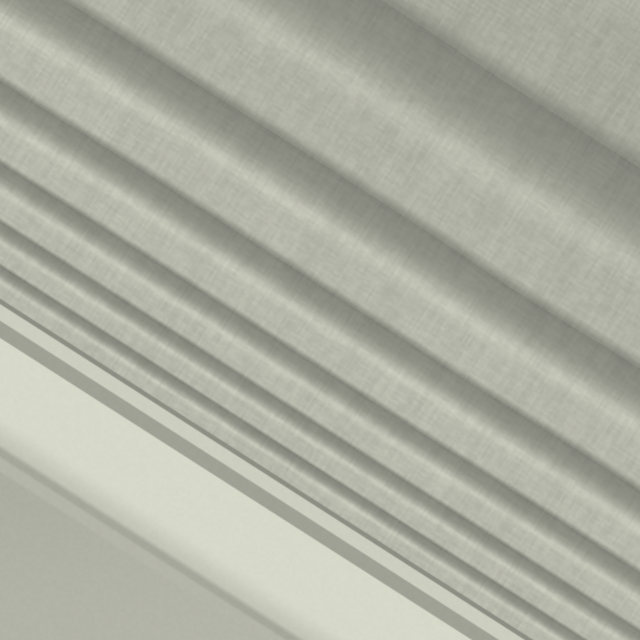
Reproduce this texture procedurally as a WebGL 2 fragment shader.

```glsl
#version 300 es
precision highp float;
// Slanted pleated fabric blind, folds widening upward, above a pale rail and a wall.

#define SLOPE 0.64          // descent of the folds across the canvas
#define RAIL_HEIGHT 0.531   // height of the blind's hem at the left edge
#define FOLD_DENSITY 20.9   // folds per unit height next to the hem
#define FOLD_SPREAD 2.304   // how fast the folds widen upward
#define FOLD_WOBBLE 0.007   // unevenness of the folds
#define LIT_TONE 0.715
#define SHADE_TONE 0.53
#define RIDGE_GLOW 0.05
#define WEAVE_DEPTH 0.085
#define TINT vec3(1.0, 1.01, 0.937)

uniform vec2 u_resolution;
out vec4 fragColor;

float hash(vec2 p) {
    return fract(sin(dot(p, vec2(127.1, 311.7))) * 43758.5453);
}

float noise(vec2 p) {
    vec2 cell = floor(p);
    vec2 f = fract(p);
    f = f * f * (3.0 - 2.0 * f);
    float low = mix(hash(cell), hash(cell + vec2(1, 0)), f.x);
    float high = mix(hash(cell + vec2(0, 1)), hash(cell + vec2(1, 1)), f.x);
    return mix(low, high, f.y);
}

// 1 above the given level, 0 below, with a soft border
float above(float level, float softness, float h) {
    return smoothstep(level - softness, level + softness, h);
}

// Crossed threads: long fibres across the folds, shorter ones along them
float weave(vec2 thread) {
    float across = noise(thread * vec2(260.0, 38.0)) - 0.5;
    float along = noise(thread * vec2(60.0, 240.0) + 31.0) - 0.5;
    float speckle = noise(thread * 230.0 + 73.0) - 0.5;
    return 0.4 * across + 0.35 * along + 0.25 * speckle;
}

// Brightness of the pleated cloth at height h above the hem
float clothTone(float h, vec2 thread) {
    float wobble = noise(vec2(thread.x * 5.0, h * 4.0)) - 0.5;
    float height = max(h + FOLD_WOBBLE * wobble * smoothstep(0.0, 0.5, h), 0.0);
    float phase = fract(FOLD_DENSITY * height / (1.0 + FOLD_SPREAD * height));

    // Shadow deepens toward the crease, then ends quickly above it
    float shade = max(smoothstep(0.58, 0.84, phase), 1.0 - smoothstep(0.0, 0.1, phase));
    float crease = exp(-pow(min(phase, 1.0 - phase) / 0.035, 2.0));
    float ridge = exp(-pow((phase - 0.56) / 0.08, 2.0));
    float lit = LIT_TONE - 0.055 * smoothstep(0.25, 1.0, h) + RIDGE_GLOW * ridge;
    float dark = SHADE_TONE + 0.035 * (1.0 - smoothstep(0.75, 1.0, phase)) - 0.02 * crease;
    float tone = mix(lit, dark, shade);

    // Threads and faint broad streaks
    float streak = noise(thread * vec2(45.0, 5.0)) - 0.5;
    return tone + WEAVE_DEPTH * weave(thread) * (1.0 - 0.4 * shade) + 0.014 * streak;
}

// Brightness of the wall, rail and trims below the hem, stacked upward
float railTone(float h, vec2 uv, float edge) {
    float wall = 0.665 + 0.03 * smoothstep(0.35, 0.0, uv.y) + 0.02 * uv.x;
    float face = mix(0.76, 0.84, smoothstep(-0.23, -0.175, h));
    float tone = mix(wall, 0.705, above(-0.268, 0.004, h));
    tone = mix(tone, 0.65, above(-0.245, 0.004, h));
    tone = mix(tone, face, above(-0.229, 0.006, h));
    tone = mix(tone, 0.625, above(-0.059, edge, h));
    tone = mix(tone, 0.80, above(-0.032, edge, h));
    return mix(tone, 0.55, above(-0.006, edge, h));
}

void main() {
    vec2 uv = gl_FragCoord.xy / u_resolution;
    float h = uv.y + SLOPE * uv.x - RAIL_HEIGHT;
    float edge = max(0.0022, fwidth(h) * 0.7);

    // Fabric axes: x runs along the folds, y across them
    vec2 foldDir = normalize(vec2(1.0, -SLOPE));
    vec2 thread = vec2(dot(uv, foldDir), dot(uv, vec2(-foldDir.y, foldDir.x)));

    float grain = 0.012 * (noise(uv * 220.0) - 0.5);
    float rail = railTone(h, uv, edge) + grain;
    float tone = mix(rail, clothTone(h, thread), above(0.001, edge, h));
    fragColor = vec4(clamp(tone * TINT, 0.0, 1.0), 1.0);
}
```
